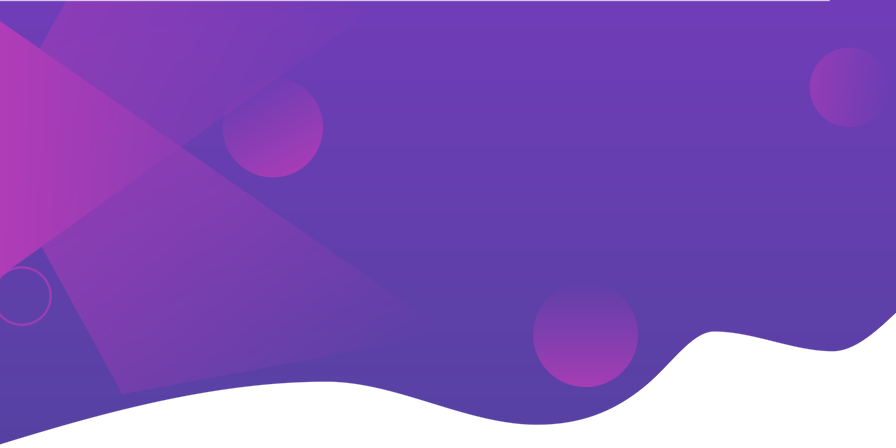
Write a Shadertoy shader that draws this background.

```glsl
const vec3 SKY_TOP = vec3(0.44, 0.237, 0.72);
const vec3 SKY_BOTTOM = vec3(0.335, 0.256, 0.635);
const vec3 MAGENTA = vec3(0.70, 0.235, 0.72);
const vec3 WHITE = vec3(1.0);

// Corners of the crossing facets, in units of the canvas height
const vec2 FALL_START = vec2(0.0, 0.953);
const vec2 RISE_START = vec2(0.0, 0.383);
const vec2 CROSSING = vec2(0.404, 0.672);
const vec2 UPPER_TOP = vec2(0.148, 1.0);
const vec2 UPPER_LOW = vec2(0.091, 0.896);
const vec2 LOWER_TOP = vec2(0.091, 0.453);
const vec2 LOWER_FOOT = vec2(0.273, 0.120);
const vec2 LOWER_TIP = vec2(1.0, 0.255);

// Strongest tint of each part
const float WEDGE_TINT = 0.98;
const float UPPER_TINT = 0.45;
const float LOWER_TINT = 0.52;
const float RING_TINT = 0.75;

const vec2 RING_CENTER = vec2(0.049, 0.339);
const float RING_RADIUS = 0.064;
const float RING_HALF_WIDTH = 0.0025;

const float TOP_LINE_HEIGHT = 0.0026;
const float TOP_LINE_END = 1.852;
const float TOP_LINE_TINT = 0.7;

// Wave knots: x, height, slope
const int KNOTS = 7;
const vec3 WAVE[KNOTS] = vec3[KNOTS](
    vec3(0.0, 0.008, 0.31), vec3(0.729, 0.148, 0.0), vec3(1.198, 0.052, 0.0),
    vec3(1.458, 0.154, 0.92), vec3(1.594, 0.260, 0.0), vec3(1.859, 0.216, 0.0),
    vec3(2.0, 0.302, 0.95));

// Opacity of a shape from its signed distance, negative inside
float coverage(float dist) {
    return clamp(0.5 - dist * iResolution.y, 0.0, 1.0);
}

// Signed distance to the line a-b, negative on its left side
float edge(vec2 p, vec2 a, vec2 b) {
    vec2 dir = normalize(b - a);
    return dot(p - a, vec2(dir.y, -dir.x));
}

// Disc whose tint grows along a direction
float fadingDisc(vec2 p, vec2 center, float radius, vec2 dir, float tint) {
    vec2 q = (p - center) / radius;
    float fade = clamp(0.5 + 0.5 * dot(q, normalize(dir)), 0.0, 1.0);
    return tint * fade * coverage(length(p - center) - radius);
}

// Cubic Hermite curve through the knots
float waveHeight(float x) {
    float height = WAVE[0].y;
    for (int i = 0; i < KNOTS - 1; i++) {
        vec3 a = WAVE[i], b = WAVE[i + 1];
        if (x < a.x) break;
        float span = b.x - a.x;
        float t = clamp((x - a.x) / span, 0.0, 1.0);
        float s = 1.0 - t;
        height = mix(a.y, b.y, t * t * (3.0 - 2.0 * t))
               + span * t * s * (a.z * s - b.z * t);
    }
    return height;
}

void mainImage(out vec4 fragColor, in vec2 fragCoord) {
    vec2 p = fragCoord / iResolution.y;
    vec3 color = mix(SKY_BOTTOM, SKY_TOP, p.y);

    // Crossing facets: distances to the two long diagonals
    float aboveFall = edge(p, FALL_START, CROSSING);
    float aboveRise = edge(p, RISE_START, CROSSING);

    float wedge = max(-aboveFall, aboveRise);
    float wedgeFade = mix(1.0, 0.5, clamp(p.x / CROSSING.x, 0.0, 1.0));
    float upper = max(max(aboveFall, aboveRise), edge(p, UPPER_LOW, UPPER_TOP) * -1.0);
    float upperFade = clamp((0.86 - p.x) / 0.78, 0.0, 1.0);
    float lower = max(max(-aboveFall, -aboveRise),
                      max(edge(p, LOWER_TOP, LOWER_FOOT), edge(p, LOWER_FOOT, LOWER_TIP)));
    vec2 lowerAxis = vec2(0.62, -0.5);
    float lowerFade = clamp(1.0 - dot(p - LOWER_TOP, lowerAxis) / dot(lowerAxis, lowerAxis), 0.0, 1.0);

    // The upper facet lies right of its short side
    upper = max(max(aboveFall, aboveRise), edge(p, UPPER_TOP, UPPER_LOW));
    color = mix(color, MAGENTA, UPPER_TINT * upperFade * coverage(upper));
    color = mix(color, MAGENTA, LOWER_TINT * lowerFade * coverage(lower));
    color = mix(color, MAGENTA, WEDGE_TINT * wedgeFade * coverage(wedge));

    // Discs and ring
    color = mix(color, MAGENTA, fadingDisc(p, vec2(0.609, 0.716), 0.112, vec2(0.45, -0.9), 0.85));
    color = mix(color, MAGENTA, fadingDisc(p, vec2(1.896, 0.805), 0.0885, vec2(-1.0, 0.0), 0.55));
    color = mix(color, MAGENTA, fadingDisc(p, vec2(1.307, 0.253), 0.117, vec2(0.0, -1.0), 0.85));
    float ring = abs(length(p - RING_CENTER) - RING_RADIUS) - RING_HALF_WIDTH;
    color = mix(color, MAGENTA, RING_TINT * coverage(ring));

    // White wave and thin line along the top
    color = mix(color, WHITE, coverage(0.8 * (p.y - waveHeight(p.x))));
    float topLine = max(1.0 - TOP_LINE_HEIGHT - p.y, p.x - TOP_LINE_END);
    color = mix(color, WHITE, TOP_LINE_TINT * coverage(topLine));

    fragColor = vec4(color, 1.0);
}
```
